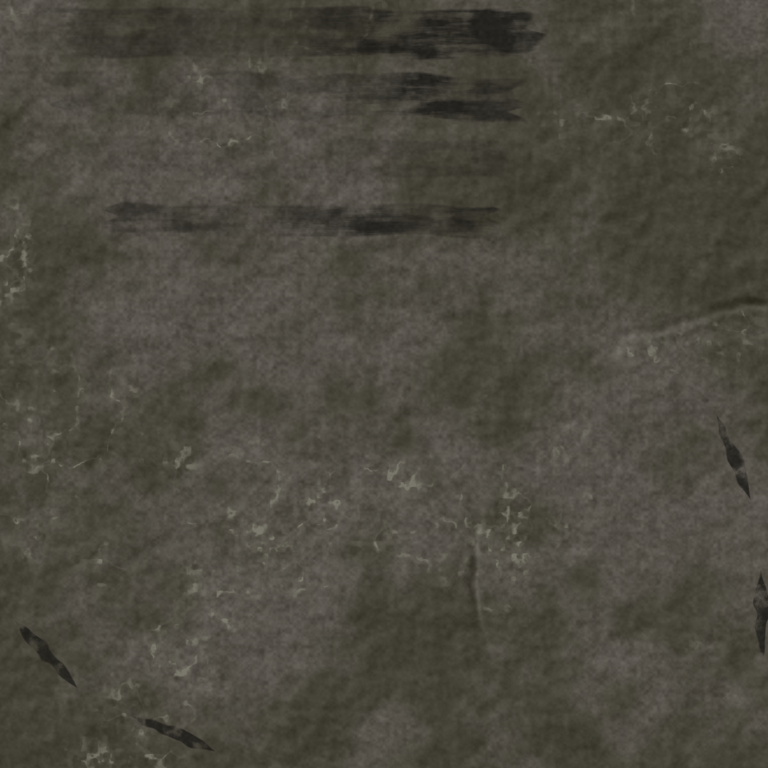
Give the GLSL for this texture, as a WebGL 1 fragment shader.

```glsl
precision highp float;
// Weathered olive-grey stone: layered noise gives mottling, grain and relief,
// pale mineral crumbs gather in clumps and along a curved ledge, and dry
// dark brush strokes and short tapered gashes are laid over the surface.

uniform vec2 u_resolution;

const vec3 OLIVE = vec3(0.262, 0.252, 0.208);
const vec3 GREY = vec3(0.338, 0.322, 0.293);
const vec3 MINERAL = vec3(0.50, 0.49, 0.44);
const vec3 SOOT = vec3(0.125, 0.12, 0.105);

float hash(vec2 p) {
  return fract(sin(dot(p, vec2(127.1, 311.7))) * 43758.5453);
}

float noise(vec2 p) {
  vec2 cell = floor(p);
  vec2 f = fract(p);
  f = f * f * (3.0 - 2.0 * f);
  float low = mix(hash(cell), hash(cell + vec2(1.0, 0.0)), f.x);
  float high = mix(hash(cell + vec2(0.0, 1.0)), hash(cell + 1.0), f.x);
  return mix(low, high, f.y);
}

float fbm(vec2 p) {
  float sum = 0.0;
  float gain = 0.5;
  for (int i = 0; i < 5; i++) {
    sum += gain * noise(p);
    p = mat2(1.6, 1.2, -1.2, 1.6) * p + 7.3;
    gain *= 0.5;
  }
  return sum;
}

// Slope of the noise surface towards the light at the upper left.
float relief(vec2 p, float scale) {
  vec2 toLight = vec2(-0.16, 0.2);
  return fbm(p * scale - toLight) - fbm(p * scale + toLight);
}

// Signed distance to the ragged ledge, positive inside its arc.
float ledgeDistance(vec2 p) {
  float wobble = 0.05 * (fbm(p * 9.0 + 3.0) - 0.5);
  return 0.345 - length(p - vec2(0.97, 0.245)) + wobble;
}

// Pale broken veins and crumbs, present only where clump is high.
float mineral(vec2 p, float clump) {
  float ridge = 1.0 - abs(2.0 * fbm(p * 24.0 + 11.0) - 1.0);
  float vein = smoothstep(0.88, 1.0, ridge);
  float crumb = smoothstep(0.5, 0.85, noise(p * 130.0));
  return clump * (0.55 * vein * (0.35 + crumb) + 0.35 * crumb * fbm(p * 40.0));
}

// Dry horizontal stroke with ragged ends, bristle streaks and worn gaps.
float brushStroke(vec2 p, float row) {
  float left = 0.025 + 0.035 * row;
  float right = 0.715 - 0.02 * row;
  float halfWidth = 0.034 - 0.004 * row;
  float edge = 0.012 * (noise(vec2(p.x * 13.0, row * 5.0)) - 0.5);
  float across = abs(p.y - (0.955 - 0.08 * row) + edge);
  float ends = 0.03 * noise(vec2(p.y * 110.0, row));
  float body = smoothstep(left, left + 0.008, p.x - ends);
  body *= 1.0 - smoothstep(right - 0.01, right, p.x + ends);
  body *= 1.0 - smoothstep(halfWidth - 0.005, halfWidth, across);
  float loaded = exp(-pow((p.x - 0.58) / 0.13, 2.0));
  float patches = smoothstep(0.4, 0.75, noise(vec2(p.x * 9.0, row * 3.7 + 1.0)));
  float streaks = fbm(vec2(p.x * 12.0, p.y * 95.0));
  float wear = smoothstep(0.25, 0.65, 0.6 * streaks + 0.4 * fbm(p * 38.0));
  float faint = mix(1.0, 0.3, step(abs(row - 2.0), 0.5));
  return body * faint * wear * (0.2 + 0.65 * loaded + 0.35 * patches);
}

// Short gash, thick in the middle and broken along its length.
float gash(vec2 p, vec2 centre, float angle, float halfLength) {
  vec2 d = p - centre;
  vec2 axis = vec2(cos(angle), sin(angle));
  float along = dot(d, axis) / halfLength;
  float across = abs(dot(d, vec2(-axis.y, axis.x)));
  float width = 0.009 * (1.0 - along * along) * (0.5 + noise(p * 60.0));
  float shape = 1.0 - smoothstep(width - 0.002, width + 0.001, across);
  return shape * step(abs(along), 1.0) * smoothstep(0.2, 0.6, fbm(p * 70.0));
}

void main() {
  vec2 p = gl_FragCoord.xy / min(u_resolution.x, u_resolution.y);

  // Mottled ground with grain that weakens in the smooth olive patches.
  float mottle = 0.6 * fbm(p * 5.0) + 0.4 * fbm(p * 21.0 + 4.0);
  float greyness = smoothstep(0.34, 0.62, mottle);
  vec3 color = mix(OLIVE, GREY, greyness);
  float grain = 0.6 * noise(p * 190.0) + 0.4 * noise(p * 330.0) - 0.5;
  color += grain * mix(0.045, 0.10, greyness);
  color += 0.11 * relief(p, 55.0) + 0.05 * relief(p, 14.0);

  // Curved ledge: a lit lip, a shadow outside it and crumbs inside.
  float ledge = ledgeDistance(p);
  float visible = smoothstep(0.12, 0.25, p.y) * smoothstep(0.3, 0.55, fbm(p * 8.0));
  float lip = exp(-pow((ledge - 0.004) / 0.004, 2.0));
  float shade = exp(-pow((ledge + 0.006) / 0.006, 2.0));
  color += visible * (0.06 * lip - 0.055 * shade);
  float shelf = smoothstep(0.0, 0.015, ledge) * (1.0 - smoothstep(0.03, 0.11, ledge));

  float clump = smoothstep(0.5, 0.68, fbm(p * 6.0 + 19.0));
  clump = clamp(clump + 0.75 * shelf * visible, 0.0, 1.0);
  color = mix(color, MINERAL, clamp(mineral(p, clump), 0.0, 0.85));

  // Dark marks: four brushed rows, then gashes low left and far right.
  float dark = 0.0;
  for (int i = 0; i < 4; i++) {
    float n = float(i);
    float k = mod(n, 2.0);
    float side = step(1.5, n);
    vec2 lowLeft = vec2(0.06, 0.148) + k * vec2(0.165, -0.103);
    vec2 farRight = vec2(0.955, 0.405) + k * vec2(0.037, -0.207);
    float angle = mix(-0.82 + 0.42 * k, -1.19 - 0.36 * k, side);
    dark = max(dark, brushStroke(p, n));
    dark = max(dark, 0.85 * gash(p, mix(lowLeft, farRight, side), angle, 0.06));
  }
  color = mix(color, SOOT + 0.05 * grain, clamp(dark, 0.0, 0.9));

  gl_FragColor = vec4(color, 1.0);
}
```
